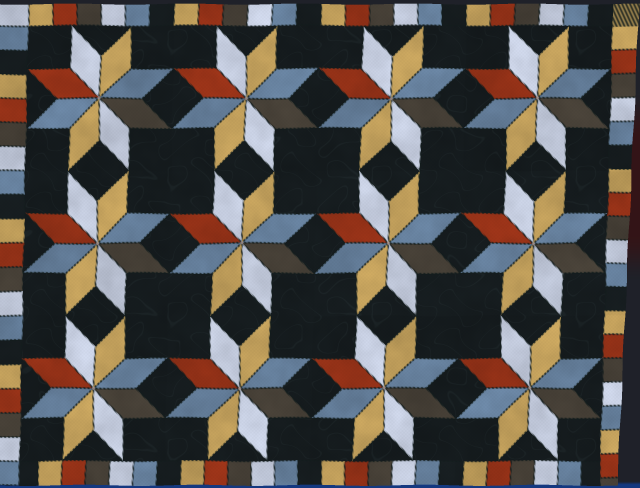
Write a WebGL 1 fragment shader that draws this pattern.

```glsl
precision highp float;
// A pieced quilt: four by three eight-pointed stars on black cloth, framed by
// striped strips. Folding each block by symmetry gives the diamonds; layered
// sines give puckers and quilting, and supersampling smooths the edges.
uniform vec2 u_resolution;

const float TIP = 0.4142;    // diamond height, in half blocks
const float SIDE = 0.5858;   // diamond side, in half blocks
const float BLOCK = 0.298;   // block size, in canvas heights
const float YELLOW = 0.0, RED = 1.0, BROWN = 2.0, WHITE = 3.0, BLUE = 4.0, BLACK = 5.0;

float hash(vec2 p) {
  return fract(sin(dot(p, vec2(41.7, 289.3))) * 4375.5);
}

vec3 clothColor(float dye) {
  if (dye < 0.5) return vec3(0.74, 0.61, 0.35);
  if (dye < 1.5) return vec3(0.57, 0.19, 0.09);
  if (dye < 2.5) return vec3(0.27, 0.245, 0.21);
  if (dye < 3.5) return vec3(0.75, 0.78, 0.85);
  if (dye < 4.5) return vec3(0.39, 0.49, 0.60);
  return vec3(0.085, 0.11, 0.12);
}

// Soft wrinkles from warped, layered sines
float pucker(vec2 p) {
  float sum = 0.0, amp = 0.5;
  for (int i = 0; i < 4; i++) {
    p = mat2(0.8, 0.6, -0.6, 0.8) * p * 1.7 + 1.3;
    sum += amp * sin(p.x + 1.4 * sin(p.y));
    amp *= 0.65;
  }
  return sum;
}

// Meandering quilting thread: 1 on the line
float quiltLine(vec2 p) {
  float wave = sin(p.x + 1.5 * sin(p.y * 0.9)) + sin(p.y * 1.2 + 1.5 * sin(p.x * 0.8));
  return 1.0 - smoothstep(0.03, 0.16, abs(wave - 0.3));
}

// Patches return (dye, distance to seam in blocks, patch number)
vec3 starPatch(vec2 p) {
  vec2 q = abs(p);
  float hi = max(q.x, q.y), lo = min(q.x, q.y);
  float outline = max(lo - TIP, (hi - lo - SIDE) * 0.7071);
  if (outline > 0.0) return vec3(BLACK, outline * 0.5, 8.0);
  float octant = floor(mod(atan(p.y, p.x) / 0.785398, 8.0));
  float turn = mod(octant, 4.0);
  float dye = turn < 0.5 ? BLUE : turn < 1.5 ? YELLOW : turn < 2.5 ? WHITE
            : octant < 4.0 ? RED : BROWN;
  float seam = min(-outline, min(lo, (hi - lo) * 0.7071));
  return vec3(dye, seam * 0.5, octant);
}

vec3 stripPatch(float along, float firstDye, float edge) {
  float seam = (0.5 - abs(fract(along) - 0.5)) / 6.0;
  return vec3(mod(floor(along) + firstDye, 6.0), min(seam, edge), floor(along) + 20.0);
}

vec3 borderPatch(vec2 f) {
  if (f.x < 0.0) return stripPatch(f.y * 6.0, BLUE, -f.x);
  if (f.x > 4.0) {
    float along = max(f.y * 6.1, 0.0);
    return stripPatch(along, step(17.0, along), f.x - 4.0);  // one black skipped
  }
  if (f.y < 0.0) return stripPatch(f.x * 6.0, YELLOW, -f.y);
  return stripPatch(f.x * 6.15 + 0.2, BLACK, f.y - 3.0);
}

vec3 backdrop(vec2 c) {
  vec3 wall = mix(vec3(0.12, 0.13, 0.16), vec3(0.2, 0.08, 0.09),
                  smoothstep(0.2, 0.1, abs(c.y - 0.62)) * step(1.25, c.x));
  return mix(vec3(0.08, 0.22, 0.5), wall, smoothstep(0.006, 0.014, c.y));
}

// c is in canvas heights; the field leans and narrows towards the bottom
vec3 quilt(vec2 c) {
  vec2 bent = c + 0.0012 * vec2(sin(c.y * 31.0 + c.x * 9.0), sin(c.x * 27.0 + c.y * 7.0));
  float down = (0.947 - bent.y) / 0.891;
  vec2 f = vec2(4.0 * (bent.x - 0.058 + 0.017 * down) / (1.198 - 0.008 * down), 3.0 * down);
  if (f.y < -0.15 || f.y > 3.17 || f.x > 4.177 - 0.05 * down) return backdrop(c);

  bool inField = f.x > 0.0 && f.x < 4.0 && f.y > 0.0 && f.y < 3.0;
  vec2 p = (fract(f) * 2.0 - 1.0) * vec2(1.0, -1.0);
  vec3 piece = inField ? starPatch(p) : borderPatch(f);
  vec3 color = clothColor(piece.x);

  // Wear, wrinkles and weave
  color *= 0.96 + 0.09 * hash(floor(f) + piece.z * 1.7);
  color *= 1.0 + 0.05 * pucker(c * 22.0) + 0.02 * sin(c.x * 900.0) * sin(c.y * 900.0);
  if (inField && piece.x > 4.5) {
    color += vec3(0.022, 0.028, 0.028) * (quiltLine(c * 75.0) - 0.2);
  }

  // Dashed dark stitching along seams, light knot at each star centre
  float dash = 0.62 + 0.38 * sin(600.0 * (c.x * 1.3 + c.y * 0.6));
  float seam = 1.0 - smoothstep(0.0008, 0.0032, piece.y * BLOCK);
  color = mix(color, vec3(0.07, 0.11, 0.11), seam * dash * 0.85);
  if (inField) color = mix(color, vec3(0.7, 0.62, 0.6), smoothstep(0.03, 0.012, length(p)) * 0.7);
  return color;
}

void main() {
  vec3 sum = vec3(0.0);
  for (int i = 0; i < 9; i++) {
    float k = float(i);
    vec2 offset = (vec2(mod(k, 3.0), floor(k / 3.0)) - 1.0) / 3.0;
    vec2 uv = (gl_FragCoord.xy + offset) / u_resolution;
    sum += quilt(uv * vec2(512.0 / 390.0, 1.0));
  }
  gl_FragColor = vec4(sum / 9.0, 1.0);
}
```
